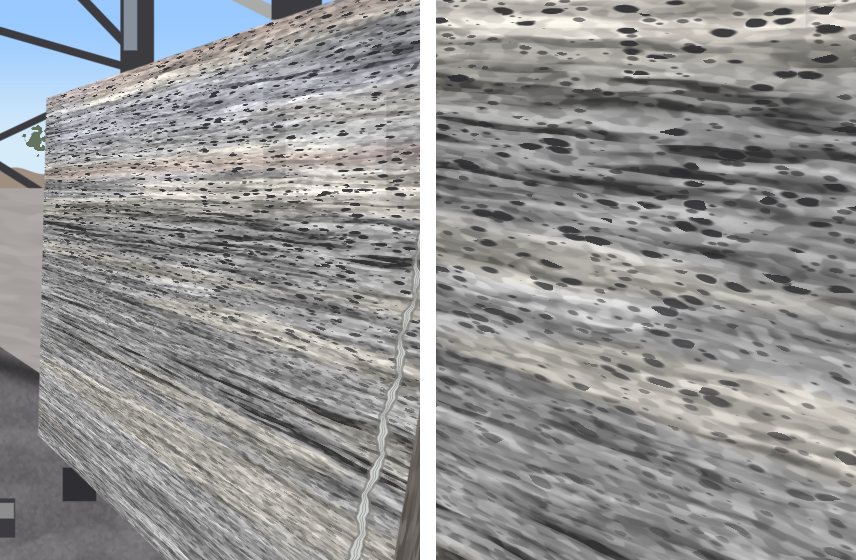
Left, the full canvas; right, a detail of the centre.
Write a WebGL 1 fragment shader that draws this texture.

```glsl
precision highp float;
// A polished slab of banded, pitted travertine standing in an open steel shed.
uniform vec2 u_resolution;

vec2 hash2(vec2 p) {
  return fract(sin(vec2(dot(p, vec2(127.1, 311.7)), dot(p, vec2(269.5, 183.3)))) * 43758.5);
}

// Cellular noise: x = nearest distance, y = blended shade, z = shade of nearest cell
vec3 cells(vec2 p) {
  vec2 id = floor(p);
  float nearest = 9.0, shade = 0.0, sum = 0.0, total = 0.0;
  for (int j = -1; j <= 1; j++) {
    for (int i = -1; i <= 1; i++) {
      vec2 c = id + vec2(float(i), float(j));
      vec2 r = hash2(c);
      float d = length(c + r - p), own = hash2(c + 37.0).x, w = exp(-9.0 * d * d);
      sum += w * own;
      total += w;
      if (d < nearest) { nearest = d; shade = own; }
    }
  }
  return vec3(nearest, sum / total, shade);
}

float band(float x, float center, float width) {
  float d = (x - center) / width;
  return exp(-d * d);
}

// Soft-edged coverage, d is negative inside
float cover(float d) {
  float px = 1.0 / u_resolution.y;
  return 1.0 - smoothstep(-px, px, d);
}

float box(vec2 p, vec2 center, vec2 halfSize) {
  vec2 d = abs(p - center) - halfSize;
  return cover(max(d.x, d.y));
}

float beam(vec2 p, vec2 a, vec2 b, float width) {
  vec2 ab = b - a;
  float h = clamp(dot(p - a, ab) / dot(ab, ab), 0.0, 1.0);
  return cover(length(p - a - ab * h) - width);
}

vec3 yard(vec2 p) {
  vec3 steel = vec3(0.23, 0.23, 0.25);
  // Sky, tree and far wall
  vec3 col = mix(vec3(0.84, 0.92, 0.98), vec3(0.60, 0.79, 1.0), smoothstep(0.72, 0.98, p.y));
  float leaves = cells(p * 130.0).y;
  col = mix(col, vec3(0.40, 0.45, 0.36), cover(length(p - vec2(0.068, 0.75)) - 0.035 * leaves));
  col = mix(col, vec3(0.62, 0.56, 0.50), cover(p.y - 0.695 - 0.006 * sin(p.x * 60.0)));
  // Steel frame
  col = mix(col, steel, beam(p, vec2(0.0, 0.945), vec2(0.23, 0.879), 0.007));
  col = mix(col, steel, beam(p, vec2(0.14, 1.01), vec2(0.25, 0.895), 0.008));
  col = mix(col, steel, beam(p, vec2(-0.01, 0.75), vec2(0.09, 0.797), 0.006));
  col = mix(col, steel, beam(p, vec2(-0.01, 0.71), vec2(0.07, 0.66), 0.007));
  col = mix(col, steel, box(p, vec2(0.245, 0.94), vec2(0.030, 0.08)));
  col = mix(col, vec3(0.53, 0.57, 0.62), box(p, vec2(0.233, 0.96), vec2(0.012, 0.05)));
  col = mix(col, vec3(0.66, 0.67, 0.66), beam(p, vec2(0.42, 1.01), vec2(0.51, 0.965), 0.012));
  col = mix(col, steel, box(p, vec2(0.53, 0.99), vec2(0.045, 0.025)));
  // Concrete floor with stains and the shade under the rear slab
  vec3 ground = vec3(0.43, 0.42, 0.43) + 0.08 * (cells(p * vec2(14.0, 24.0)).y - 0.5);
  ground += 0.05 * (cells(p * 150.0).y - 0.5);
  ground *= 1.0 - 0.5 * band(p.y + 0.3 * p.x, 0.35, 0.022);
  col = mix(col, ground, cover(p.y - 0.40));
  // Rear slab
  float grain = cells(vec2(p.x * 18.0, p.y * 90.0 + p.x * 10.0)).y;
  float rear = cover(max(p.y - 0.664, 0.381 - 0.67 * p.x - p.y));
  col = mix(col, vec3(0.66, 0.64, 0.63) + 0.06 * (grain - 0.5), rear);
  // Supports
  col = mix(col, steel * 0.8, box(p, vec2(0.142, 0.135), vec2(0.030, 0.030)));
  col = mix(col, steel, box(p, vec2(0.005, 0.075), vec2(0.022, 0.035)));
  return mix(col, vec3(0.55), box(p, vec2(0.005, 0.088), vec2(0.020, 0.014)));
}

vec3 travertine(vec2 p) {
  // Strata fan out from a vanishing point: s runs across them, t along them
  float depth = p.x + 0.38, t = log(depth), s = (p.y - 0.66) / depth;
  s += 0.0016 * sin(t * 19.0 + s * 40.0) + 0.0008 * sin(t * 61.0 - s * 130.0);
  float broad = cells(vec2(t * 1.5, s * 17.0)).y - 0.5;
  float strata = cells(vec2(t * 4.0, s * 75.0)).y - 0.5;
  float fine = cells(vec2(t * 11.0, s * 165.0)).y - 0.5;
  float grain = cells(vec2(t * 80.0, s * 230.0)).y - 0.5;
  float dark = band(s, -0.11, 0.07) + 1.2 * band(s, -0.46, 0.08) + 0.7 * band(s, 0.22, 0.04);
  float tone = 0.615 + 0.12 * broad + 0.23 * strata + 0.25 * fine + 0.22 * grain - 0.07 * dark;
  tone -= 0.15 * dark * smoothstep(0.05, 0.40, -fine - 0.5 * strata);
  // Mirrored daylight on the polished upper part
  float shine = box(p, vec2(0.29, 0.76), vec2(0.18, 0.11)) + box(p, vec2(0.60, 0.74), vec2(0.09, 0.09));
  tone += 0.03 * smoothstep(-0.06, 0.0, s) + 0.08 * shine;
  vec3 col = max(tone, 0.2) * mix(vec3(1.0), vec3(1.02, 1.0, 0.96), smoothstep(0.0, 0.3, broad));
  col *= mix(vec3(1.0), vec3(0.98, 0.92, 0.91), band(s, 0.06, 0.018) + smoothstep(0.28, 0.34, s));
  col *= mix(vec3(1.0), vec3(0.98, 0.99, 1.04), band(s, 0.21, 0.06));
  // Ragged pits, large and small, thin along the strata
  vec3 hole = cells(vec2(t * 42.0, s * 135.0)), speck = cells(vec2(t * 80.0, s * 220.0));
  float r = 0.48 * smoothstep(0.66, 1.0, hole.z) + 0.25 * grain;
  float q = 0.50 * smoothstep(0.74, 1.0, speck.z);
  float pit = smoothstep(0.66, 0.72, hole.z) * (1.0 - smoothstep(r - 0.15, r + 0.05, hole.x));
  pit = max(pit, 0.7 - 0.7 * smoothstep(q - 0.2, q + 0.05, speck.x));
  col = mix(col, vec3(0.17, 0.17, 0.18), pit * mix(0.35, 0.9, smoothstep(-0.5, -0.1, s)));
  // White mineral vein with a dark seam
  float path = 0.629 + 0.26 * p.y - 0.07 * p.y * p.y;
  path += 0.005 * sin(p.y * 43.0) + 0.002 * sin(p.y * 137.0 + 1.0) + 0.001 * sin(p.y * 310.0);
  float off = abs(p.x - path), width = 0.007 - 0.008 * p.y + 0.002 * sin(p.y * 90.0);
  col = mix(col, vec3(0.50, 0.50, 0.48), 0.7 * cover(off - width - 0.005));
  col = mix(col, vec3(0.82, 0.83, 0.82), cover(off - width));
  return mix(col, vec3(0.45), 0.7 * cover(abs(off - 0.3 * width) - 0.0006));
}

void main() {
  vec2 p = gl_FragCoord.xy / u_resolution * vec2(0.75, 1.0);
  // Slab outline: left, top and bottom edges
  float left = 0.068 + 0.025 * (p.y - 0.223) - p.x;
  float top = p.y - 0.824 - 0.341 * (p.x - 0.083);
  float bottom = 0.223 - 0.97 * (p.x - 0.068) - p.y;
  vec3 col = mix(yard(p), travertine(p), cover(max(left, max(top, bottom) * 0.8)));
  // Timber post in the lower right corner
  float post = 0.703 + 0.173 * p.y - p.x;
  float wood = cells(vec2(post * 180.0, p.y * 25.0)).y;
  col = mix(col, vec3(0.40, 0.38, 0.36) + 0.15 * (wood - 0.5), cover(post));
  gl_FragColor = vec4(clamp(col, 0.0, 1.0), 1.0);
}
```
